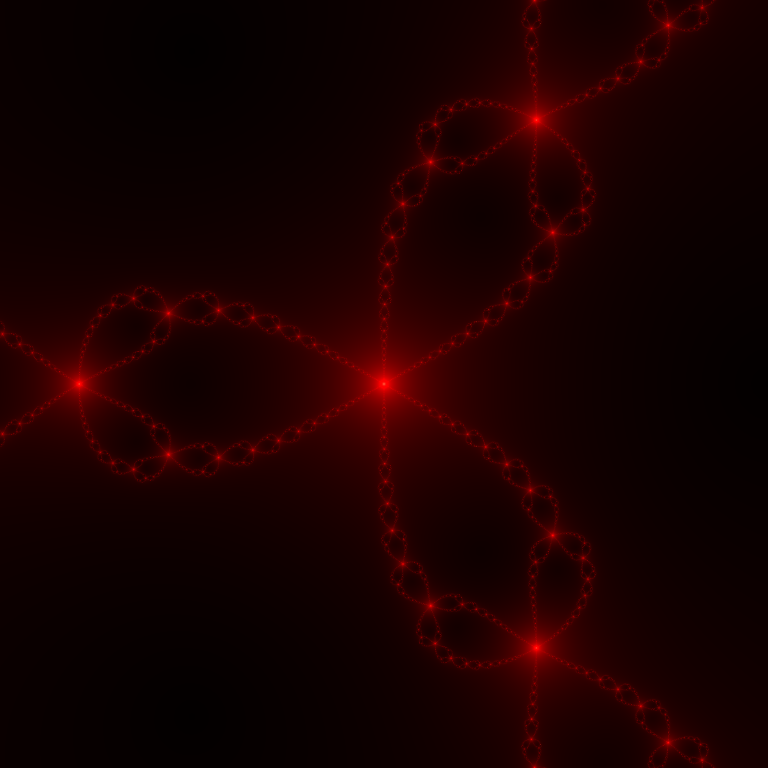
Reproduce this background procedurally as a three.js fragment shader.

```glsl
// Newton's method for z^3 = 1 on the square from -1 to 1, as a red glow.
// Each point is shaded by the summed log length of its steps to a root, so
// the poles, which fling it far out, glow widely and the borders only faintly.

varying vec2 vUv;

const int MAX_STEPS = 48;
const int GRID = 2;               // samples per side of a pixel
const float HALF_WIDTH = 1.0;     // half the view in the complex plane
const float TOLERANCE = 0.0005;   // step length that counts as converged
const float GAIN = 0.049;
const float CONTRAST = 0.7;
const float HOT_START = 1.15;     // heat above which red turns orange
const vec3 BASE = vec3(0.008, 0.0, 0.0);
const vec3 GLOW = vec3(1.0, 0.0, 0.0);
const vec3 HOT = vec3(0.0, 0.5, 0.3);

vec2 complexSquare(vec2 z) {
  return vec2(z.x * z.x - z.y * z.y, 2.0 * z.x * z.y);
}

// Newton step for z^3 - 1: (z - 1 / z^2) / 3
vec2 newtonStep(vec2 z) {
  vec2 square = complexSquare(z);
  vec2 inverse = vec2(square.x, -square.y) / max(dot(square, square), 1e-20);
  return (z - inverse) / 3.0;
}

// Sum of log(1 + step length) along the path to a root
float pathWeight(vec2 z) {
  float weight = 0.0;
  for (int i = 0; i < MAX_STEPS; i++) {
    vec2 move = newtonStep(z);
    float size = length(move);
    weight += log(1.0 + size);
    if (size < TOLERANCE) break;
    z -= move;
  }
  return weight;
}

vec3 heatColor(float weight) {
  float heat = GAIN * pow(weight, CONTRAST);
  return BASE + GLOW * min(heat, 1.0) + HOT * clamp(heat - HOT_START, 0.0, 1.0);
}

void main() {
  vec2 pixel = fwidth(vUv);
  vec3 color = vec3(0.0);

  // Average a small grid of samples to smooth the fine chains
  for (int y = 0; y < GRID; y++) {
    for (int x = 0; x < GRID; x++) {
      vec2 offset = (vec2(float(x), float(y)) + 0.5) / float(GRID) - 0.5;
      vec2 z = (2.0 * (vUv + offset * pixel) - 1.0) * HALF_WIDTH;
      color += heatColor(pathWeight(z));
    }
  }

  gl_FragColor = vec4(color / float(GRID * GRID), 1.0);
}
```
